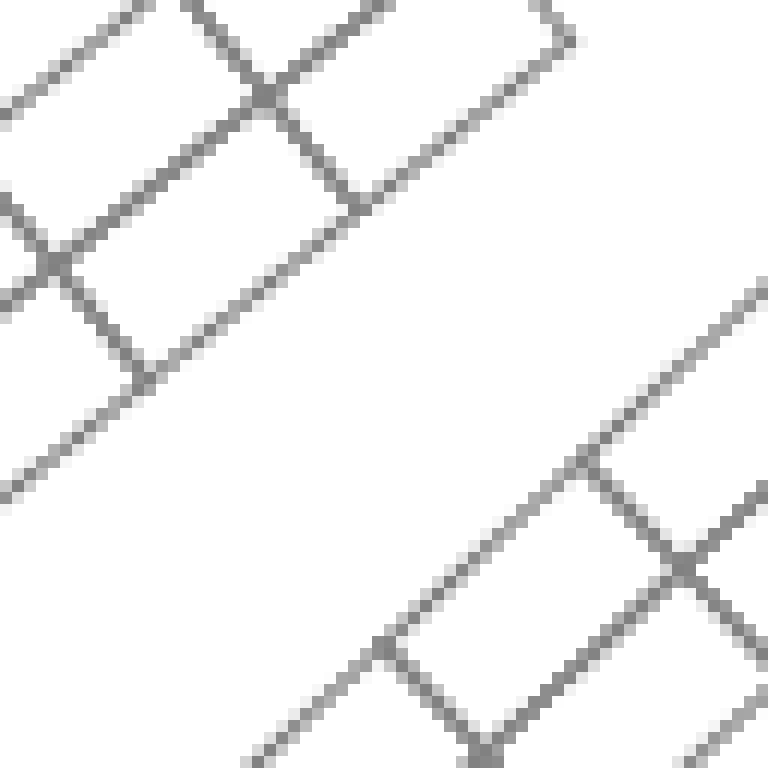
Give the GLSL for this pattern, as a WebGL 1 fragment shader.

```glsl
precision highp float;
// Two slanted brick courses in thin grey outline on white, as a coarse mosaic.
// Each tile takes the line coverage at its centre; every course is a strip two
// bricks wide, and edges shared by two bricks are inked twice.
uniform vec2 u_resolution;

const vec3 PAPER = vec3(1.0);
const vec3 INK = vec3(0.505);
const vec2 BRICK = vec2(0.353, 0.193);  // length, width
const float ROWS = 2.0;
const float TILES = 64.0;               // mosaic tiles per canvas side
const float LINE_WIDTH = 1.1;           // in tiles

// Share of a tile left bare by one stroke at distance d
float bareStroke(float d, float width, float tile) {
  return 1.0 - clamp(0.5 + 0.5 * width - d / tile, 0.0, min(width, 1.0));
}

// Coordinates along and across a strip that starts at corner
vec2 stripSpace(vec2 p, vec2 corner, vec2 along, float side) {
  vec2 q = p - corner;
  return vec2(dot(q, along), side * dot(q, vec2(along.y, -along.x)));
}

// Share of a tile left bare by the brick outlines of a strip
float bareStrip(vec2 q, vec2 brick, float rows, float tile) {
  vec2 cell = floor(q / brick + 0.5);
  float row = clamp(cell.y, 0.0, rows);
  float column = max(cell.x, 0.0);
  float depth = rows * brick.y;

  // Rails run along the strip, joints run across it
  float railGap = length(vec2(min(q.x, 0.0), q.y - row * brick.y));
  float jointGap = length(vec2(q.x - column * brick.x, q.y - clamp(q.y, 0.0, depth)));
  float rail = bareStroke(railGap, LINE_WIDTH, tile);
  float joint = bareStroke(jointGap, LINE_WIDTH, tile);

  // Shared edges carry the strokes of both neighbours
  float sharedRow = step(0.5, row) * step(row, rows - 0.5);
  float sharedColumn = step(0.5, column);
  return rail * mix(1.0, rail, sharedRow) * joint * mix(1.0, joint, sharedColumn);
}

void main() {
  float tile = 1.0 / TILES;
  vec2 p = (floor(gl_FragCoord.xy / u_resolution * TILES) + 0.5) * tile;

  // Upper left course shows its end; the lower right one starts off canvas
  vec2 upper = stripSpace(p, vec2(0.7425, 0.9465), normalize(vec2(-0.779, -0.627)), 1.0);
  vec2 lower = stripSpace(p, vec2(1.273, 0.883), normalize(vec2(-0.731, -0.683)), -1.0);

  float bare = bareStrip(upper, BRICK, ROWS, tile) * bareStrip(lower, BRICK, ROWS, tile);
  gl_FragColor = vec4(mix(INK, PAPER, bare), 1.0);
}
```
